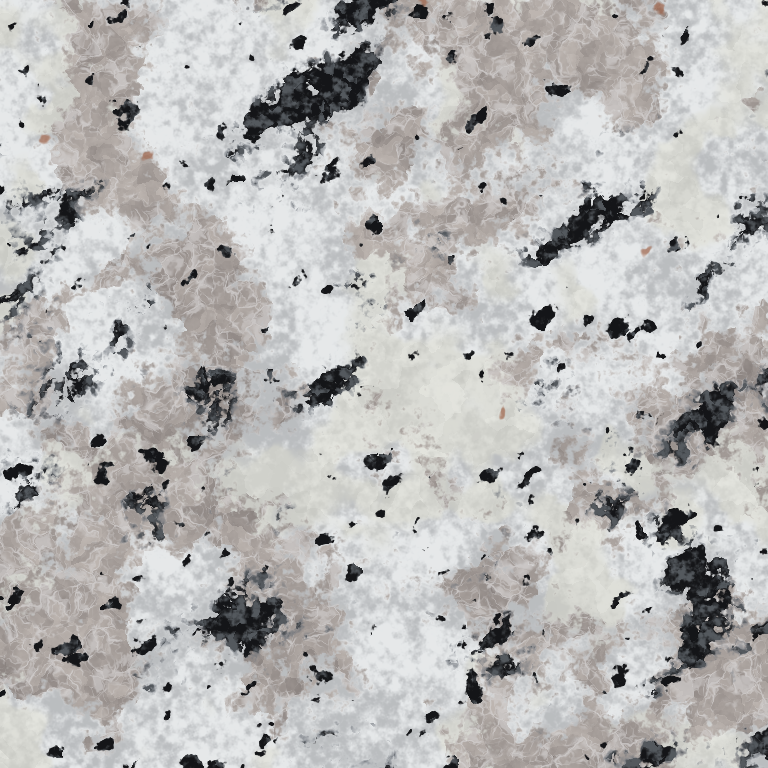
Give the GLSL for this texture, as a WebGL 2 fragment shader.

```glsl
#version 300 es
precision highp float;

uniform vec2 u_resolution;
out vec4 fragColor;

#define PATCH_SCALE 7.5
#define CRYSTAL_SCALE 42.0
#define SHARD_SCALE 90.0
#define FLECK_SCALE 105.0
#define MICA_SCALE vec2(8.0, 12.5)
#define SPECK_SCALE vec2(22.0, 33.0)
#define QUARTZ_LEVEL 0.535
#define MICA_LEVEL 0.668
#define SPECK_SHARE 0.30
#define WARP 0.034

const vec3 WHITE = vec3(0.90, 0.91, 0.915);
const vec3 MILKY = vec3(0.73, 0.74, 0.75);
const vec3 CREAM = vec3(0.85, 0.85, 0.81);
const vec3 QUARTZ_DARK = vec3(0.49, 0.46, 0.45);
const vec3 QUARTZ_LIGHT = vec3(0.74, 0.71, 0.69);
const vec3 VEIN = vec3(0.84, 0.83, 0.83);
const vec3 SLATE = vec3(0.41, 0.43, 0.46);
const vec3 MICA_BLACK = vec3(0.08, 0.083, 0.093);
const vec3 MICA_SHEEN = vec3(0.33, 0.35, 0.37);
const vec3 RUST = vec3(0.62, 0.39, 0.29);

// Turns the plane so that x runs along the slanted grain of the mica
const mat2 SLANT = mat2(0.82, -0.57, 0.57, 0.82);

vec2 hash2(vec2 p) {
    vec3 q = fract(p.xyx * vec3(0.1031, 0.1030, 0.0973));
    q += dot(q, q.yzx + 33.33);
    return fract((q.xx + q.yz) * q.zy);
}

float noise(vec2 p) {
    vec2 i = floor(p), f = fract(p);
    f = f * f * (3.0 - 2.0 * f);
    float low = mix(hash2(i).x, hash2(i + vec2(1, 0)).x, f.x);
    float high = mix(hash2(i + vec2(0, 1)).x, hash2(i + vec2(1, 1)).x, f.x);
    return mix(low, high, f.y);
}

float fbm(vec2 p, int octaves) {
    float sum = 0.0, total = 0.0, amp = 1.0;
    for (int i = 0; i < octaves; i++) {
        sum += amp * noise(p);
        total += amp;
        amp *= 0.57;
        p = SLANT * p * 2.03 + 17.3;
    }
    return sum / total;
}

struct Grain { vec2 centre; float dist; float edge; float tone; };

// Cellular noise: nearest point, its distance, gap to the next cell, random tone
Grain cells(vec2 p) {
    Grain g = Grain(vec2(0), 9.0, 0.0, 0.0);
    float second = 9.0;
    for (int y = -1; y <= 1; y++)
    for (int x = -1; x <= 1; x++) {
        vec2 id = floor(p) + vec2(x, y);
        vec2 centre = id + hash2(id + 7.0);
        float d = distance(p, centre);
        if (d < g.dist) {
            second = g.dist;
            g.centre = centre;
            g.dist = d;
            g.tone = hash2(id + 91.0).y;
        } else {
            second = min(second, d);
        }
    }
    g.edge = second - g.dist;
    return g;
}

void main() {
    vec2 uv = gl_FragCoord.xy / min(u_resolution.x, u_resolution.y);
    vec2 p = uv + WARP * (vec2(fbm(uv * 30.0, 4), fbm(uv * 30.0 + 47.0, 4)) - 0.5);

    Grain crystal = cells(p * CRYSTAL_SCALE);
    Grain shard = cells(p * SHARD_SCALE + 11.0);
    float fleck = fbm(uv * FLECK_SCALE, 3);
    float cloud = fbm(uv * 14.0 + 3.0, 4);
    float frost = fbm(p * 55.0 + 29.0, 3);

    // White feldspar with smoother cream crystals
    vec3 color = mix(MILKY, WHITE, smoothstep(0.30, 0.62, 0.5 * (cloud + fleck)));
    float cream = smoothstep(0.55, 0.64, fbm(p * 8.0 + 61.0, 3));
    color = mix(color, CREAM + 0.07 * (crystal.tone - 0.5), 0.65 * cream);

    // Quartz patches bounded by crystals and crossed by pale cracks
    float field = mix(fbm(p * PATCH_SCALE, 5),
                      fbm(crystal.centre / CRYSTAL_SCALE * PATCH_SCALE, 5), 0.45);
    float quartz = smoothstep(-0.04, 0.045, field - QUARTZ_LEVEL + 0.25 * (fleck - 0.5));
    float facet = 0.4 * crystal.tone + 0.25 * shard.tone + 0.45 * cloud + 0.3 * (fleck - 0.5);
    vec3 stone = mix(QUARTZ_DARK, QUARTZ_LIGHT, clamp(facet + 0.08, 0.0, 1.0));
    float crack = 1.0 - smoothstep(0.02, 0.16, crystal.edge);
    float hairline = 1.0 - smoothstep(0.03, 0.22, shard.edge);
    float veil = max(crack * 0.75, hairline * 0.5) * smoothstep(0.32, 0.62, frost);
    veil = max(veil, 0.6 * smoothstep(0.56, 0.74, frost));
    color = mix(color, mix(stone, VEIN, veil), quartz);

    // Mica clusters with ragged rims and a slate fringe
    float mica = fbm(SLANT * p * MICA_SCALE + 83.0, 5);
    mica += 0.06 * (shard.tone - 0.5) + 0.14 * (fleck - 0.5) - MICA_LEVEL;
    float fringe = smoothstep(-0.08, 0.0, mica) * smoothstep(0.42, 0.62, fleck);
    color = mix(color, SLATE, 0.65 * fringe);
    float dark = smoothstep(-0.015, 0.015, mica);

    // Loose flakes of uneven size
    Grain speck = cells(SLANT * p * SPECK_SCALE + 5.0);
    float pick = (speck.tone - 1.0 + SPECK_SHARE) / SPECK_SHARE;
    float radius = 0.34 * pick * pick - step(pick, 0.0) * 9.0;
    float ragged = speck.dist + 0.45 * (fleck - 0.5);
    dark = max(dark, 1.0 - smoothstep(radius - 0.04, radius + 0.04, ragged));

    float sheen = smoothstep(0.42, 0.74, 0.75 * fleck + 0.25 * shard.tone);
    color = mix(color, mix(MICA_BLACK, MICA_SHEEN, sheen), dark);

    // Rare rust stains
    Grain stain = cells(p * 16.0 + 23.0);
    float rust = step(0.985, stain.tone) * (1.0 - smoothstep(0.06, 0.14, stain.dist));
    color = mix(color, RUST, 0.7 * rust);

    fragColor = vec4(color, 1.0);
}
```
